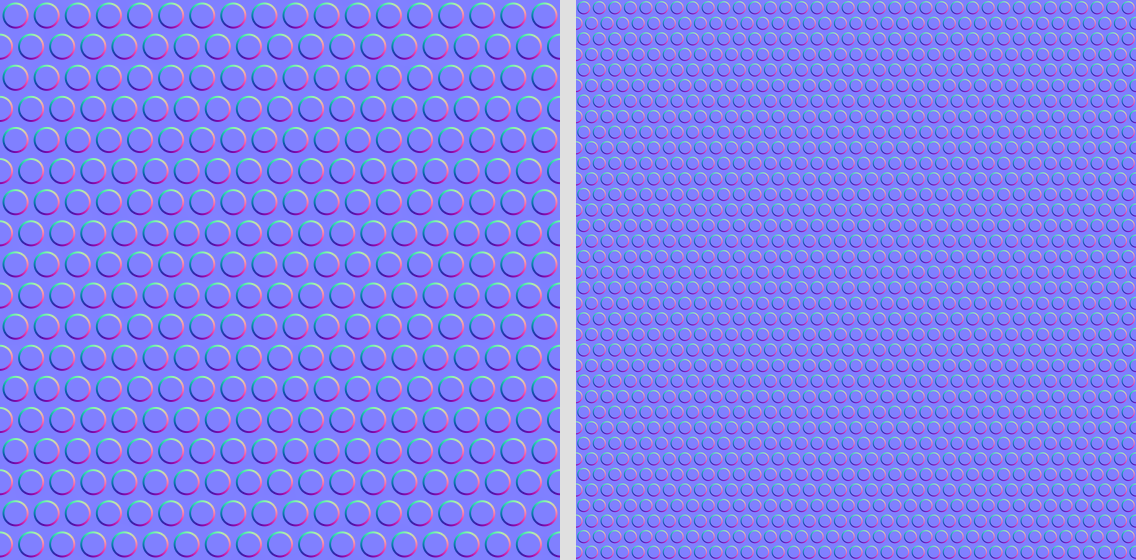
Left, the tile; right, the same tile 2 across and 2 down.
Give the GLSL for this texture map, as a Shadertoy shader.

```glsl
// Tangent-space normal map of a plate with staggered rows of raised round studs.
// Each stud is flat on top with a steep bevelled rim; the plate between studs
// carries a very faint ripple of layered sines that wraps at the borders.

const float TAU = 6.2831853;
const float CELLS = 18.0;        // studs across and rows down
const float RIM_RADIUS = 0.388;  // middle of the bevel, in cells
const float RIM_WIDTH = 0.062;   // bevel width, in cells
const float RIM_TILT = 1.25;     // bevel angle in radians
const float RIPPLE = 0.012;      // slope of the plate ripple

// Offset from the nearest stud centre; every other row shifts by half a cell.
vec2 studOffset(vec2 p) {
    float shift = 0.5 * mod(floor(p.y) + 1.0, 2.0);
    return fract(vec2(p.x + shift, p.y)) - 0.5;
}

// Slope of layered sines; whole-number frequencies make it wrap.
vec2 rippleSlope(vec2 uv) {
    vec2 slope = vec2(0.0);
    for (int i = 0; i < 4; i++) {
        float k = float(i);
        vec2 freq = vec2(3.0 + 4.0 * k, 11.0 - 5.0 * k);
        float phase = TAU * dot(freq, uv) + 1.7 * k;
        float bend = 1.5 * sin(TAU * dot(vec2(-2.0, 5.0 + k), uv) + k);
        slope += normalize(freq) * cos(phase + bend);
    }
    return 0.5 * slope;
}

// Normal leaning along a unit direction by an angle.
vec3 tiltedNormal(vec2 direction, float angle) {
    return vec3(direction * sin(angle), cos(angle));
}

vec3 encodeNormal(vec3 n) {
    return 0.5 + 0.5 * n;
}

// Coverage of a shape from its signed distance, softened over one pixel.
float coverage(float dist, float pixel) {
    return clamp(0.5 - dist / pixel, 0.0, 1.0);
}

void mainImage(out vec4 fragColor, in vec2 fragCoord) {
    vec2 uv = fragCoord / iResolution.xy;
    float pixel = CELLS / min(iResolution.x, iResolution.y);

    vec2 offset = studOffset(uv * CELLS);
    float radius = length(offset);
    vec2 outward = offset / max(radius, 0.0001);

    // Plate and flat stud top
    float top = coverage(radius - RIM_RADIUS, pixel);
    vec2 slope = RIPPLE * (1.0 - top) * rippleSlope(uv);
    vec3 color = encodeNormal(normalize(vec3(slope, 1.0)));

    // Bevelled rim
    float rim = coverage(abs(radius - RIM_RADIUS) - 0.5 * RIM_WIDTH, pixel);
    color = mix(color, encodeNormal(tiltedNormal(outward, RIM_TILT)), rim);

    fragColor = vec4(color, 1.0);
}
```
